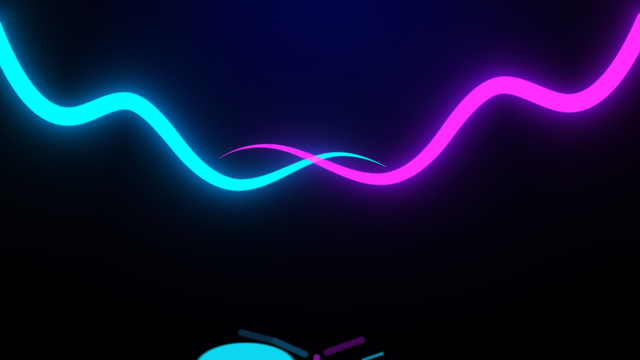
Write a Shadertoy shader that draws this background.

```glsl
// Two tapering neon strands, cyan and magenta, crossing over a navy haze.
// Each strand is a chain of cubic Hermite spans; distance to the chain gives
// the solid stroke and its halo. A few glossy shapes peek in at the bottom.

const int KNOTS = 7;
const int STEPS = 14;
const vec3 CYAN = vec3(0.0, 0.99, 1.0);
const vec3 MAGENTA = vec3(1.0, 0.18, 1.0);
const vec3 CYAN_HALO = vec3(0.0, 0.62, 0.95);
const vec3 MAGENTA_HALO = vec3(0.62, 0.02, 0.95);
const vec3 NAVY = vec3(0.005, 0.01, 0.26);

// Knots hold x, height and slope, in units of the canvas height.
const vec3 CYAN_PATH[KNOTS] = vec3[KNOTS](
    vec3(-0.019, 0.924, -2.6), vec3(0.190, 0.676, 0.0), vec3(0.347, 0.720, 0.0),
    vec3(0.498, 0.593, -1.25), vec3(0.667, 0.486, 0.0), vec3(0.944, 0.572, 0.0),
    vec3(1.072, 0.537, -0.5));
const vec3 MAGENTA_PATH[KNOTS] = vec3[KNOTS](
    vec3(0.609, 0.560, 0.65), vec3(0.736, 0.595, 0.0), vec3(1.053, 0.502, 0.0),
    vec3(1.238, 0.627, 1.4), vec3(1.400, 0.764, 0.0), vec3(1.581, 0.713, 0.0),
    vec3(1.792, 0.944, 2.3));

vec2 hermite(vec3 a, vec3 b, float t) {
    float span = b.x - a.x;
    float u = 1.0 - t;
    float y = mix(a.y, b.y, t * t * (3.0 - 2.0 * t))
            + span * t * u * (a.z * u - b.z * t);
    return vec2(a.x + span * t, y);
}

// Returns distance to the segment and the position along it.
vec2 segment(vec2 p, vec2 a, vec2 b) {
    vec2 ab = b - a;
    float t = clamp(dot(p - a, ab) / dot(ab, ab), 0.0, 1.0);
    return vec2(length(p - a - ab * t), t);
}

float halo(float d) {
    return 0.50 * exp(-d / 0.034) + 0.15 * exp(-d / 0.12);
}

// Returns signed distance to the stroke and the halo strength.
vec2 strand(vec2 p, vec3 path[KNOTS], float tip, float reach) {
    float edge = 10.0;
    float glow = 0.0;
    for (int k = 0; k < KNOTS - 1; k++) {
        vec2 a = path[k].xy;
        for (int i = 1; i <= STEPS; i++) {
            vec2 b = hermite(path[k], path[k + 1], float(i) / float(STEPS));
            vec2 hit = segment(p, a, b);
            float along = max((mix(a.x, b.x, hit.y) - tip) / reach, 0.0);
            float halfWidth = 0.0255 * sin(1.8 * along);
            float d = hit.x - halfWidth;
            edge = min(edge, d);
            glow = max(glow, min(halfWidth / 0.018, 1.0) * halo(max(d, 0.0)));
            a = b;
        }
    }
    return vec2(edge, glow);
}

float cover(float d, float soft) {
    return 1.0 - smoothstep(-soft, soft, d);
}

vec3 bar(vec3 base, vec2 p, vec2 a, vec2 b, float radius, vec3 tint) {
    return mix(base, tint, cover(segment(p, a, b).x - radius, 0.004));
}

void mainImage(out vec4 fragColor, in vec2 fragCoord) {
    float pixel = 1.0 / iResolution.y;
    vec2 p = fragCoord * pixel;
    p.x += 0.8889 - 0.5 * iResolution.x * pixel;

    // Navy haze, brightest at the top centre
    vec2 haze = (p - vec2(0.92, 1.03)) / vec2(0.55, 0.48);
    vec3 color = vec3(0.003, 0.003, 0.012) + NAVY * exp(-dot(haze, haze));

    // Halos, fading out towards the floor
    vec2 cyan = strand(p, CYAN_PATH, 1.072, -1.072);
    vec2 magenta = strand(p, MAGENTA_PATH, 0.609, 1.18);
    float floorFade = smoothstep(0.05, 0.5, p.y);
    color += (CYAN_HALO * cyan.y + MAGENTA_HALO * magenta.y) * floorFade;

    // Solid strokes, slightly paler where they cross
    float cyanMask = cover(cyan.x, pixel);
    color = mix(color, CYAN, cyanMask);
    vec3 over = mix(MAGENTA, vec3(1.0, 0.6, 1.0), 0.6 * cyanMask);
    color = mix(color, over, cover(magenta.x, pixel));

    // Glossy shapes along the lower edge
    color = bar(color, p, vec2(0.671, 0.076), vec2(0.765, 0.052), 0.009, vec3(0.03, 0.17, 0.26));
    color = bar(color, p, vec2(0.765, 0.052), vec2(0.847, 0.016), 0.009, vec3(0.04, 0.25, 0.36));
    color = bar(color, p, vec2(0.907, 0.021), vec2(1.005, 0.056), 0.009, vec3(0.25, 0.03, 0.32));
    color = bar(color, p, vec2(0.880, 0.0), vec2(0.880, 0.007), 0.009, vec3(0.50, 0.08, 0.58));
    color = bar(color, p, vec2(1.009, 0.0), vec2(1.062, 0.018), 0.004, vec3(0.06, 0.55, 0.66));
    float dome = (length((p - vec2(0.683, -0.019)) / vec2(0.139, 0.067)) - 1.0) * 0.067;
    color = mix(color, vec3(0.05, 0.84, 0.94), cover(dome, 0.004));

    fragColor = vec4(clamp(color, 0.0, 1.0), 1.0);
}
```
